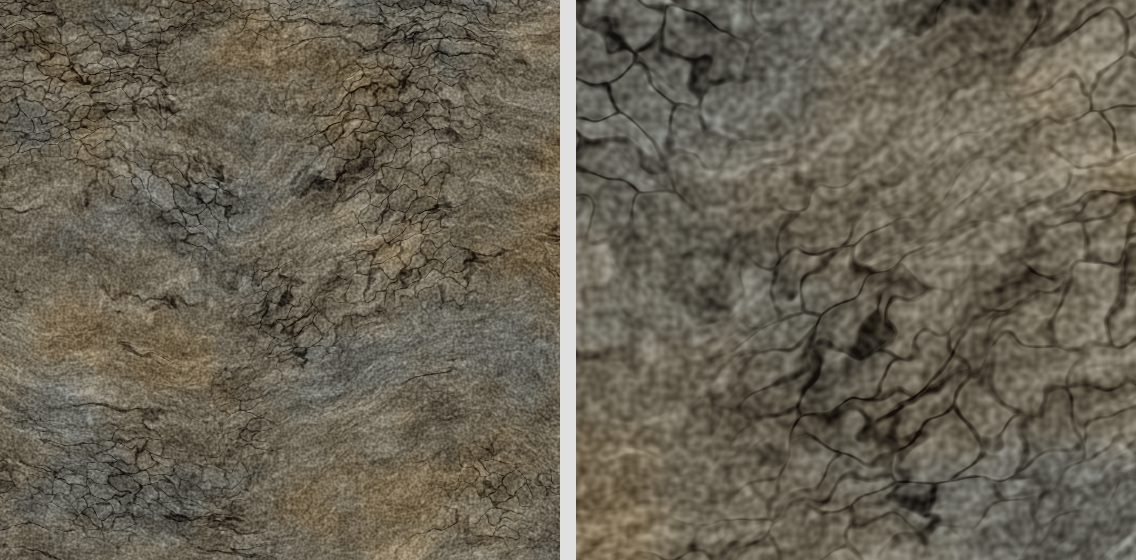
Left, the full canvas; right, a detail of the centre.
Write a three.js fragment shader that draws this texture.

```glsl
// Weathered rock face: warped, roughly level beds lit from above, broken by
// cell cracks and long jagged seams, then stained ochre and slate and grained.
// Everything is built from gradient noise and one cellular distance function.

varying vec2 vUv;

const vec3 SHADOW = vec3(0.08, 0.06, 0.035);
const vec3 STONE = vec3(0.37, 0.34, 0.28);
const vec3 PALE = vec3(0.65, 0.63, 0.57);
const vec3 OCHRE_SHIFT = vec3(0.045, 0.005, -0.045);
const vec3 SLATE_SHIFT = vec3(-0.04, -0.005, 0.035);

const vec2 BED_SCALE = vec2(9.0, 24.0);
const vec2 BLOCK_SCALE = vec2(25.0, 42.0);
const vec2 SEAM_SCALE = vec2(2.6, 7.0);
const vec2 LIGHT_STEP = vec2(-0.0012, 0.0028);
const float BASE_TONE = 0.60;
const float RELIEF = 1.25;
const float CRACK_DEPTH = 0.36;
const float SEAM_DEPTH = 0.34;
const float GRAIN = 0.30;

vec2 hash2(vec2 p) {
  vec3 q = fract(p.xyx * vec3(0.1031, 0.1030, 0.0973));
  q += dot(q, q.yzx + 33.33);
  return fract((q.xx + q.yz) * q.zy);
}

float cornerSlope(vec2 cell, vec2 offset) {
  float angle = 6.2832 * hash2(cell).x;
  return dot(vec2(cos(angle), sin(angle)), offset);
}

// Gradient noise, about -0.7 to 0.7
float gradientNoise(vec2 p) {
  vec2 i = floor(p), f = fract(p);
  vec2 u = f * f * f * (f * (f * 6.0 - 15.0) + 10.0);
  vec2 e = vec2(1.0, 0.0);
  float low = mix(cornerSlope(i, f), cornerSlope(i + e, f - e), u.x);
  float high = mix(cornerSlope(i + e.yx, f - e.yx), cornerSlope(i + 1.0, f - 1.0), u.x);
  return mix(low, high, u.y);
}

float fbm(vec2 p) {
  float sum = 0.0, amplitude = 0.5;
  for (int k = 0; k < 5; k++) {
    sum += amplitude * gradientNoise(p);
    p = mat2(1.6, 1.2, -1.2, 1.6) * p + 17.3;
    amplitude *= 0.5;
  }
  return sum;
}

// x: gap between the two nearest cell points, y: random value of the block
vec2 blocks(vec2 p) {
  vec2 i = floor(p), f = fract(p);
  float nearest = 8.0, second = 8.0, id = 0.0;
  for (int y = -1; y <= 1; y++) {
    for (int x = -1; x <= 1; x++) {
      vec2 cell = vec2(float(x), float(y));
      vec2 jitter = hash2(i + cell);
      float d = length(cell + jitter - f);
      second = min(second, max(nearest, d));
      if (d < nearest) {
        nearest = d;
        id = fract(jitter.x * 7.0 + jitter.y * 13.0);
      }
    }
  }
  return vec2(second - nearest, id);
}

// Layered beds where bedding is 1, rounded lumps where it is 0
float rockHeight(vec2 p, float bedding) {
  return mix(fbm(p * 17.0 + 40.0), fbm(p * BED_SCALE), bedding);
}

void main() {
  // Bend the beds, first broadly and then in small jags
  vec2 p = vUv;
  p.y += 0.16 * gradientNoise(vUv * 2.1 + 3.7) + 0.07 * fbm(vUv * 6.0 + 9.0);
  p.x += 0.06 * fbm(vUv * 5.0 + 21.0);
  vec2 jag = vec2(gradientNoise(vUv * 45.0), gradientNoise(vUv * 45.0 + 60.0));

  // Broad regions of the face
  float region = fbm(vUv * 3.0 + 5.5);
  float bedding = smoothstep(-0.25, 0.15, region + 0.3 * (vUv.y - 0.4));
  float fractured = smoothstep(-0.12, 0.2, fbm(vUv * 3.6 + 31.0) + 0.25 * (vUv.y - 0.5));
  float stain = fbm(vUv * vec2(3.4, 4.2) + 71.0);

  // Relief lit from the upper left
  float height = rockHeight(p, bedding);
  float slope = height - rockHeight(p + LIGHT_STEP, bedding);
  float tone = BASE_TONE + RELIEF * slope + 0.42 * height;
  tone += 0.32 * region - 0.22 * smoothstep(0.12, 0.4, fbm(vUv * vec2(4.0, 6.0) + 83.0));

  // Cracks between blocks, and seams along the beds
  vec2 block = blocks((p + 0.014 * jag) * BLOCK_SCALE);
  float crack = fractured * (1.0 - smoothstep(0.02, 0.16, block.x));
  float seamField = abs(fbm(p * SEAM_SCALE + 12.0) + 0.012 * jag.x);
  float seamMask = smoothstep(-0.05, 0.2, gradientNoise(vUv * 6.0 + 52.0));
  float seam = seamMask * (1.0 - smoothstep(0.003, 0.022, seamField));
  tone += 0.14 * fractured * (block.y - 0.5);
  tone -= CRACK_DEPTH * crack + SEAM_DEPTH * seam;

  // Pale flakes and fine grit
  tone += 0.16 * smoothstep(0.2, 0.5, gradientNoise(p * vec2(55.0, 85.0)));
  tone += GRAIN * (gradientNoise(vUv * 197.0) + 0.6 * gradientNoise(p * vec2(90.0, 120.0) + 8.0));

  // Tone ramp with mineral stains
  tone = clamp(tone, 0.0, 1.0);
  vec3 color = mix(SHADOW, STONE, min(tone * 2.0, 1.0));
  color = mix(color, PALE, max(tone * 2.0 - 1.0, 0.0));
  float strength = 0.4 + 0.6 * tone;
  color += OCHRE_SHIFT * strength * smoothstep(0.02, 0.25, stain);
  color += SLATE_SHIFT * strength * smoothstep(0.02, 0.25, -stain);
  gl_FragColor = vec4(color, 1.0);
}
```
